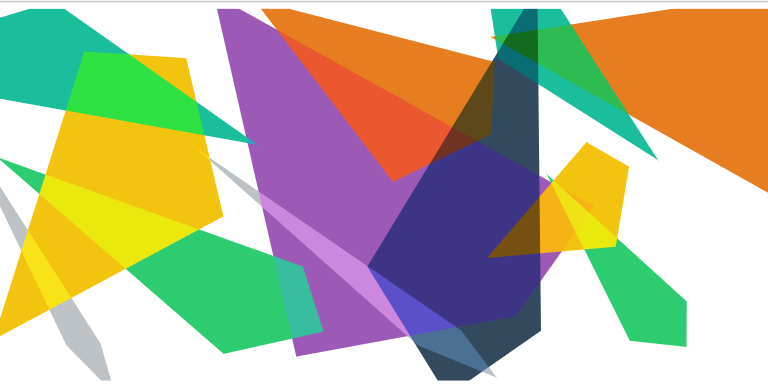
This background is drawn by a WebGL 2 fragment shader. Its source:

```glsl
#version 300 es
precision highp float;

uniform vec2 u_resolution;
out vec4 fragColor;

// Lengths are in canvas heights, angles in radians
const int FAMILIES = 7;
const float FIELD_WIDTH = 2.0;
const float ECHO_SHIFT = 1.2;
const float ECHO_TURN = -0.4;
const float JITTER = 0.05;
const float BAND_BOTTOM = 0.009;
const float BAND_TOP = 0.977;
const float RULE_Y = 0.996;
const float RULE_HALF = 0.0018;
const vec3 PAPER = vec3(1.0);
const vec3 RULE_GREY = vec3(0.78);

// Families, back to front: navy, teal, orange, yellow, green, purple, silver
const vec3 COLOUR[FAMILIES] = vec3[](
    vec3(0.20, 0.29, 0.37), vec3(0.10, 0.74, 0.61), vec3(0.90, 0.49, 0.13),
    vec3(0.95, 0.77, 0.06), vec3(0.18, 0.80, 0.44), vec3(0.61, 0.35, 0.71),
    vec3(0.74, 0.76, 0.78));

// Centre x, centre y, length, width
const vec4 SPREAD[FAMILIES] = vec4[](
    vec4(1.28, 0.55, 1.05, 0.48), vec4(0.30, 0.80, 0.85, 0.30),
    vec4(1.78, 0.82, 1.05, 0.58), vec4(0.25, 0.45, 0.85, 0.55),
    vec4(0.42, 0.33, 1.00, 0.30), vec4(0.95, 0.53, 1.20, 0.85),
    vec4(0.90, 0.30, 1.00, 0.10));
const float ANGLE[FAMILIES] = float[](1.31, -0.38, 2.97, 4.05, 2.62, 2.25, 2.48);

// Relative size of the second shard; zero leaves it out
const float ECHO_SIZE[FAMILIES] = float[](0.0, 0.7, 0.7, 0.5, 0.6, 0.0, 0.8);

vec2 hash2(float n) {
    vec3 q = fract(vec3(n) * vec3(0.1031, 0.1030, 0.0973));
    q += dot(q, q.yzx + 33.33);
    return fract((q.xx + q.yz) * q.zy);
}

// Signed distance to the line a-b, negative on its left
float edge(vec2 p, vec2 a, vec2 b) {
    vec2 along = normalize(b - a);
    return dot(p - a, vec2(along.y, -along.x));
}

// Convex four-cornered shard with its sharp tip along +x
float shard(vec2 p, vec2 size, float seed) {
    vec2 wobble = (hash2(seed) * 2.0 - 1.0) * JITTER;
    vec2 tip = vec2(0.5, 0.0) * size;
    vec2 left = vec2(-0.25 + wobble.x, 0.5) * size;
    vec2 heel = vec2(-0.5 + wobble.y, -0.1) * size;
    vec2 right = vec2(-0.35 - wobble.x, -0.5) * size;
    return max(max(edge(p, tip, left), edge(p, left, heel)),
               max(edge(p, heel, right), edge(p, right, tip)));
}

vec3 overlay(vec3 base, vec3 top) {
    vec3 dark = 2.0 * base * top;
    vec3 light = 1.0 - 2.0 * (1.0 - base) * (1.0 - top);
    return mix(dark, light, step(0.5, base));
}

float coverage(float dist, float pixel) {
    return clamp(0.5 - dist / pixel, 0.0, 1.0);
}

void main() {
    vec2 p = gl_FragCoord.xy / u_resolution.y;
    float pixel = 1.0 / u_resolution.y;
    vec3 ink = vec3(0.0); // premultiplied
    float inkAlpha = 0.0;

    // Each family has a main shard and a smaller, turned echo
    for (int i = 0; i < FAMILIES; i++) {
        for (int k = 0; k < 2; k++) {
            float echo = float(k);
            float size = mix(1.0, ECHO_SIZE[i], echo);
            if (size <= 0.0) continue;

            float seed = float(i * 2 + k) + 7.0;
            vec2 centre = SPREAD[i].xy;
            centre.x = mod(centre.x + echo * ECHO_SHIFT, FIELD_WIDTH);
            centre += (hash2(seed + 40.0) - 0.5) * JITTER;
            float turn = ANGLE[i] + echo * ECHO_TURN;
            float c = cos(turn), s = sin(turn);
            vec2 local = mat2(c, -s, s, c) * (p - centre);
            float alpha = coverage(shard(local, SPREAD[i].zw * size, seed), pixel);

            // Plain colour on bare paper, overlay on earlier shards
            vec3 base = ink / max(inkAlpha, 0.001);
            vec3 blended = mix(COLOUR[i], overlay(base, COLOUR[i]), inkAlpha);
            ink = mix(ink, blended, alpha);
            inkAlpha = mix(inkAlpha, 1.0, alpha);
        }
    }

    // Blank margins and the thin rule above the band
    float band = coverage(max(BAND_BOTTOM - p.y, p.y - BAND_TOP), pixel);
    vec3 colour = mix(PAPER, ink + PAPER * (1.0 - inkAlpha), band);
    float rule = coverage(abs(p.y - RULE_Y) - RULE_HALF, pixel);
    fragColor = vec4(mix(colour, RULE_GREY, rule), 1.0);
}
```
